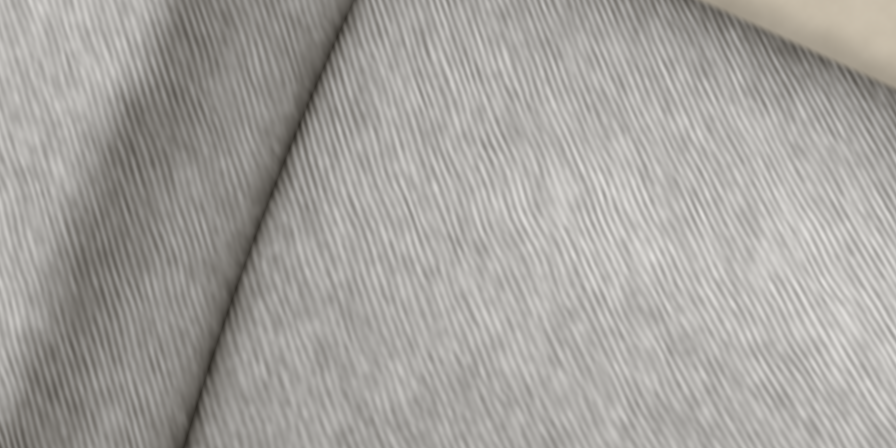
This texture is drawn by a Shadertoy shader. Its source:

```glsl
// Grey ribbed twill cloth with a diagonal fold and a beige cloth behind its far edge.
#define RIB_PITCH 0.0195     // rib spacing on the main panel, in canvas heights
#define FOLD_PITCH 0.0165    // rib spacing on the folded panel
#define RIB_CONTRAST 0.065
#define STREAK_CONTRAST 0.15
#define MOTTLE_CONTRAST 0.08
#define MAIN_TONE 0.69
#define TINT vec3(0.009, 0.0, -0.014)
#define BEIGE vec3(0.77, 0.73, 0.66)

float hash(vec2 p) {
    vec3 q = fract(vec3(p.xyx) * 0.1031);
    q += dot(q, q.yzx + 33.33);
    return fract((q.x + q.y) * q.z);
}

float noise(vec2 p) {
    vec2 i = floor(p), f = fract(p);
    f = f * f * (3.0 - 2.0 * f);
    return mix(mix(hash(i), hash(i + vec2(1, 0)), f.x),
               mix(hash(i + vec2(0, 1)), hash(i + vec2(1, 1)), f.x), f.y);
}

float fbm(vec2 p) {
    float sum = 0.0, amp = 0.5;
    for (int i = 0; i < 4; i++) {
        sum += amp * noise(p);
        p = p * 2.03 + 17.0;
        amp *= 0.5;
    }
    return sum / 0.9375;
}

float blob(vec2 p, vec2 center, vec2 radius) {
    vec2 q = (p - center) / radius;
    return exp(-dot(q, q));
}

// Ribs with worn, broken threads; across counts ribs, along runs down them.
float weave(float across, float along, float strength) {
    across += 0.5 * (noise(vec2(across * 0.3, along * 9.0)) - 0.5);
    float rib = sin(6.2832 * across);
    float wear = 0.45 + 1.1 * noise(vec2(across * 0.45, along * 11.0) + 40.0);
    float streak = noise(vec2(across * 1.3, along * 22.0)) - 0.5;
    float fleck = noise(vec2(across * 2.1, along * 48.0) + 9.0) - 0.5;
    return RIB_CONTRAST * strength * wear * rib
         + STREAK_CONTRAST * (0.65 * streak + 0.35 * fleck);
}

// Folded panel: t is the distance to the left of the seam.
float foldPanel(vec2 p, float t) {
    float lit = smoothstep(0.33, 0.46, t + 0.03 * (fbm(p * 7.0) - 0.5));
    float tone = 0.56 - 0.27 * exp(-t / 0.035);
    tone -= 0.10 * smoothstep(0.14, 0.31, t);
    tone = mix(tone, 0.655 + 0.05 * p.y, lit);
    tone -= 0.07 * lit * blob(p, vec2(0.05, 0.0), vec2(0.3, 0.2));
    float strength = mix(1.05, 0.65, lit) * smoothstep(0.0, 0.12, t);
    float across = (p.x + 0.27 * p.y + 0.03 * p.y * p.y) / FOLD_PITCH;
    return tone + weave(across, p.y - 0.27 * p.x, strength) * mix(0.8, 1.0, lit);
}

// Main panel: d is the distance right of the seam, e the depth below the far edge.
float mainPanel(vec2 p, float d, float e) {
    float tone = MAIN_TONE - 0.30 * exp(-d / 0.022) - 0.09 * exp(-d / 0.22);
    tone += 0.05 * blob(p, vec2(1.35, 0.52), vec2(0.45, 0.3));
    tone += 0.07 * blob(p, vec2(1.95, 0.35), vec2(0.3, 0.28));
    tone -= 0.05 * blob(p, vec2(0.85, 0.05), vec2(0.5, 0.25));
    tone -= 0.25 * exp(-e / 0.07) + 0.05 * exp(-e / 0.25);
    // Ribs lean further over toward the right
    float across = (p.x + 0.35 * p.y + 0.24 * (p.x - 0.7) * p.y) / RIB_PITCH;
    float strength = mix(0.55, 1.0, smoothstep(0.0, 0.7, p.y + 0.3 * (p.x - 1.0)));
    return tone + weave(across, p.y - 0.45 * p.x, strength);
}

void mainImage(out vec4 fragColor, in vec2 fragCoord) {
    vec2 p = fragCoord / iResolution.y;
    float pixel = 1.0 / iResolution.y;

    // Fold seam and far edge of the cloth
    float d = (p.x - (0.41 + 0.30 * p.y + 0.08 * p.y * p.y)) * 0.94;
    float e = (1.0 - 0.4545 * (p.x - 1.56) - p.y) * 0.91;

    float folded = foldPanel(p, max(-d, 0.0));
    float flatTone = mainPanel(p, max(d, 0.0), max(e, 0.0));
    float soft = 0.006 + pixel;
    float tone = mix(folded, flatTone, smoothstep(-soft, soft, d));

    // Uneven sheen and the narrow crease shadow
    tone += MOTTLE_CONTRAST * (fbm(p * vec2(9.0, 7.0)) - 0.5);
    tone -= 0.08 * exp(-abs(d) / 0.012) * (1.2 - 0.5 * p.y);
    float shade = 1.0 - smoothstep(0.4, 0.65, tone);
    vec3 color = tone + TINT * (1.0 + 0.5 * shade);

    // Blurred beige cloth beyond the edge
    vec3 backdrop = BEIGE * (0.82 + 0.2 * smoothstep(0.0, 0.09, -e));
    backdrop += 0.07 * (fbm(p * 14.0) - 0.5);
    color = mix(backdrop, color, smoothstep(-0.008 - pixel, 0.008 + pixel, e));

    fragColor = vec4(clamp(color, 0.0, 1.0), 1.0);
}
```
